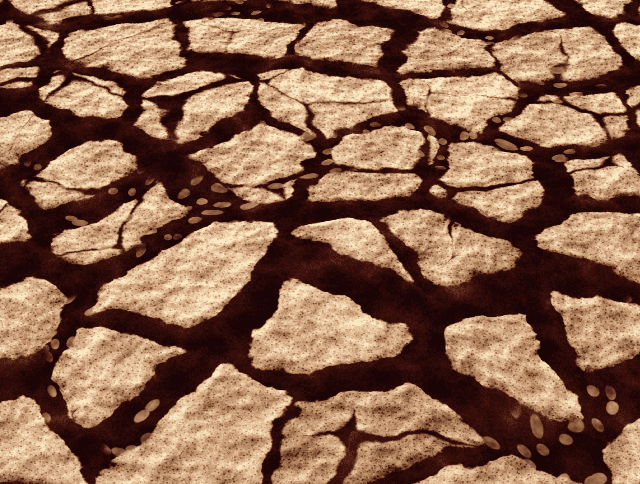
Reproduce this texture procedurally as a WebGL 2 fragment shader.

```glsl
#version 300 es
precision highp float;

uniform vec2 u_resolution;
out vec4 fragColor;

vec2 hash2(vec2 p) {
    vec3 q = fract(p.xyx * vec3(.1031, .1030, .0973));
    q += dot(q, q.yzx + 33.33);
    return fract((q.xx + q.yz) * q.zy);
}

// Distance to the nearest scattered point
float cellular(vec2 p) {
    vec2 cell = floor(p);
    float best = 4.;
    for (int j = -1; j <= 1; j++)
    for (int i = -1; i <= 1; i++) {
        vec2 id = cell + vec2(i, j);
        vec2 r = id + hash2(id) - p;
        best = min(best, dot(r, r));
    }
    return sqrt(best);
}

// Lumpy clay height
float relief(vec2 p) {
    float height = 0., amp = .5;
    for (int i = 0; i < 5; i++) {
        height += amp * cellular(p);
        p = mat2(1.6, 1.2, -1.2, 1.6) * p + 7.3;
        amp *= .55;
    }
    return height;
}

// Layered sines that bend straight edges
vec2 wobble(vec2 p) {
    vec2 sum = vec2(0);
    float amp = .5;
    for (int i = 0; i < 5; i++) {
        p = mat2(1.5, 1.1, -1.1, 1.5) * p + 2.7;
        sum += amp * sin(p.yx + 1.6 * sin(p * .7 + sum.yx));
        amp *= .55;
    }
    return sum;
}

// x: distance inside a plate, y: how far its edge faces the viewer, z: plate random
vec3 plates(vec2 p, float gap, float lip) {
    vec2 cell = floor(p), nearest = vec2(9), nearId = cell;
    for (int j = -1; j <= 1; j++)
    for (int i = -1; i <= 1; i++) {
        vec2 id = cell + vec2(i, j);
        vec2 r = id + .1 + .8 * hash2(id) - p;
        if (dot(r, r) < dot(nearest, nearest)) { nearest = r; nearId = id; }
    }
    float inside = 2., closest = 2., facing = 0.;
    for (int j = -2; j <= 2; j++)
    for (int i = -2; i <= 2; i++) {
        if (i == 0 && j == 0) continue;
        vec2 id = nearId + vec2(i, j);
        vec2 r = id + .1 + .8 * hash2(id) - p;
        vec2 n = normalize(r - nearest);
        float wide = .35 + 1.3 * hash2(nearId + id + 5.).x;
        float d = dot(.5 * (nearest + r), n) - wide * (gap + lip * max(-n.y, 0.));
        if (d < closest) { closest = d; facing = max(-n.y, 0.); }
        float blend = max(.07 - abs(inside - d), 0.) / .07;
        inside = min(inside, d) - blend * blend * .0175;
    }
    return vec3(inside, facing, hash2(nearId + 11.).y);
}

// Shadow brown to sunlit cream
vec3 earth(float tone) {
    float t = clamp(tone, 0., 1.) * 5.;
    vec3 c = mix(vec3(.10, .015, .018), vec3(.25, .07, .05), min(t, 1.));
    c = mix(c, vec3(.50, .31, .20), clamp(t - 1., 0., 1.));
    c = mix(c, vec3(.72, .54, .39), clamp(t - 2., 0., 1.));
    c = mix(c, vec3(.88, .73, .58), clamp(t - 3., 0., 1.));
    return mix(c, vec3(.98, .91, .76), clamp(t - 4., 0., 1.));
}

void main() {
    vec2 uv = gl_FragCoord.xy / u_resolution.y;

    // Ground plane receding upward
    float w = 1. / (2.2 - uv.y);
    vec2 ground = vec2((uv.x - .66) * 6.1 * w, 16. * w) + vec2(3.4, 8.2);
    float soft = max(.01, 18. * w * w / u_resolution.y);

    vec2 broad = wobble(ground * .9);
    vec2 bent = ground + .13 * broad + .035 * wobble(ground * 6.);
    float height = relief(ground * 3. + broad * .3);
    float slope = height - relief((ground + vec2(-.02, .04)) * 3. + broad * .3);

    // Wide gaps, then fine partial splits
    vec3 plate = plates(bent, .05, .17);
    float inside = plate.x + .09 * (height - .48);
    float split = plates(bent * .8 + 17.3, 0., 0.).x;
    float splitWidth = .055 * wobble(ground * .6 + 4.).x;
    float top = smoothstep(-soft, soft, inside)
              * smoothstep(-soft, soft, split - splitWidth + .012 * (height - .48));

    // Sunlit surface with pits and worn rims
    float grain = hash2(floor(uv * 380.)).x - .5;
    float pits = smoothstep(.28, .05, cellular(uv * vec2(85., 110.)));
    float lit = .76 + 1.1 * slope + .35 * (height - .48) + .14 * (plate.z - .5);
    lit += .14 * (uv.y - .45) + .13 * grain - .22 * pits;
    lit -= .25 * plate.y * smoothstep(.09, 0., inside);

    // Shadowed walls and loose crumbs
    float wall = plate.y * smoothstep(-.22, 0., inside);
    float shade = .07 + .1 * wall + .45 * (height - .48) + .1 * grain;
    float crumbs = smoothstep(.27, .2, cellular(ground * 5. + broad))
                 * smoothstep(.25, .5, broad.y);
    shade = mix(max(shade, 0.), .55 + slope, crumbs * .8);

    fragColor = vec4(earth(mix(shade, lit, top)), 1.);
}
```
